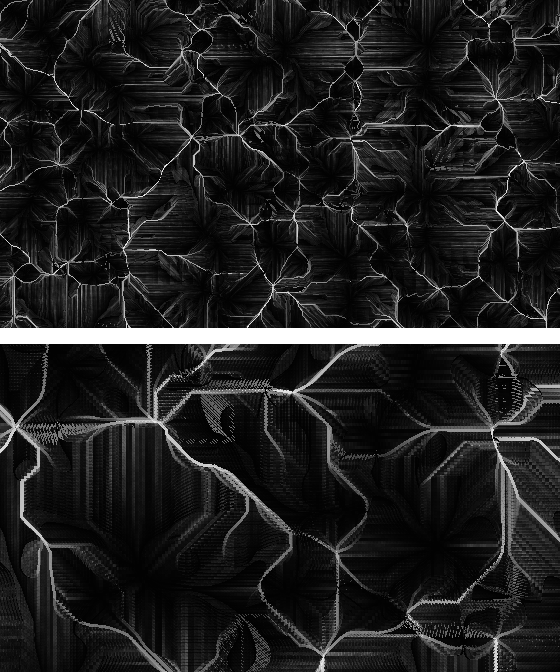
Top, the full canvas; bottom, a detail of the centre.
A WebGL 2 fragment shader for this pattern:

```glsl
#version 300 es
precision highp float;
// Drainage map: pale streams gathering fine eight-way runoff on dark, hilly ground.

uniform vec2 u_resolution;
out vec4 fragColor;

const float CELLS_HIGH = 300.0;   // runoff cells over the canvas height
const int CLIMB_STEPS = 44;
const float HALF_LIGHT_AREA = 255.0;
const float STREAK_CONTRAST = 0.62;

float hash(vec2 p) {
    return fract(sin(dot(p, vec2(127.1, 311.7))) * 43758.5453);
}

// Analytic gradient of smooth value noise
vec2 noiseSlope(vec2 p) {
    vec2 cell = floor(p);
    vec2 f = p - cell;
    vec2 blend = f * f * (3.0 - 2.0 * f);
    vec2 blendSlope = 6.0 * f * (1.0 - f);
    float a = hash(cell);
    float b = hash(cell + vec2(1.0, 0.0));
    float c = hash(cell + vec2(0.0, 1.0));
    float d = hash(cell + vec2(1.0, 1.0));
    return blendSlope * vec2(mix(b - a, d - c, blend.y), mix(c - a, d - b, blend.x));
}

// Gradient of the terrain: broad tilt, turned hills and small spurs
vec2 terrainSlope(vec2 p) {
    const mat2 turn = mat2(0.8, 0.6, -0.6, 0.8);
    vec2 tilt = noiseSlope(p / 68.0 + 7.3);
    vec2 hills = noiseSlope(turn * p / 29.0 + 31.7) * turn;
    vec2 spurs = noiseSlope(p / 12.5 + 63.1);
    return tilt + 0.9 * hills + 0.6 * spurs;
}

// Snaps a gradient to one of eight grid directions
vec2 compass(vec2 slope) {
    vec2 size = abs(slope * vec2(1.2, 1.0));
    return sign(slope) * step(0.55 * max(size.x, size.y), size);
}

// Next uphill step; zero once the path turns back at a ridge
vec2 climb(vec2 p, vec2 heading) {
    vec2 uphill = compass(terrainSlope(p));
    return dot(uphill, heading) > 0.0 ? uphill : vec2(0.0);
}

float cross2(vec2 a, vec2 b) {
    return a.x * b.y - a.y * b.x;
}

// Land swept between two uphill paths (x) and grain met on the way (y)
vec2 catchment(vec2 p) {
    vec2 uphill = compass(terrainSlope(p));
    vec2 side = 0.5 * normalize(vec2(-uphill.y, uphill.x) + 1e-5);
    vec2 left = p + side;
    vec2 right = p - side;
    vec2 leftStep = compass(terrainSlope(left));
    vec2 rightStep = compass(terrainSlope(right));
    float area = 0.0;
    float grain = 0.0;
    float count = 0.0;

    for (int i = 0; i < CLIMB_STEPS; i++) {
        leftStep = climb(left, leftStep);
        rightStep = climb(right, rightStep);
        float moving = step(0.5, dot(leftStep, leftStep));
        if (moving + dot(rightStep, rightStep) < 0.5) break;

        vec2 gap = left - right;
        float opposed = max(-dot(leftStep, rightStep), 0.0);
        area += 0.5 * abs(cross2(gap, leftStep + rightStep)) + opposed * length(gap);
        grain += moving * (hash(floor(left - side) + 91.0) - 0.5);
        count += moving;
        left += leftStep;
        right += rightStep;
    }
    return vec2(area, 3.46 * grain / sqrt(max(count, 1.0)));
}

void main() {
    vec2 p = gl_FragCoord.xy / u_resolution.y * CELLS_HIGH;
    vec2 flow = catchment(p);

    // Fine streaks on the slopes, steady light in the streams
    float streak = exp(STREAK_CONTRAST * flow.y);
    float stream = smoothstep(40.0, 180.0, flow.x);
    float water = flow.x * mix(streak, 1.0, stream);

    float light = 0.005 + 0.995 * water / (water + HALF_LIGHT_AREA);
    fragColor = vec4(vec3(light), 1.0);
}
```
